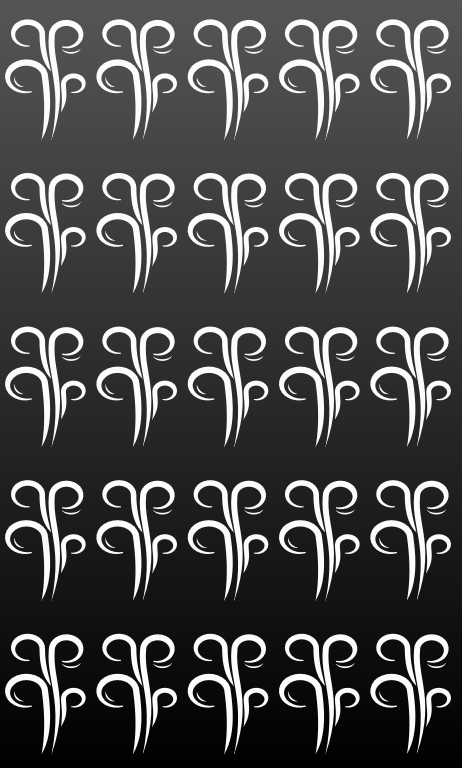
This pattern is drawn by a WebGL 2 fragment shader. Its source:

```glsl
#version 300 es
precision highp float;

#define ROWS 5.0
#define COLUMNS 5.0
#define COLUMN_PITCH 59.45
#define ARC_STEPS 22
#define STEM_STEPS 14
#define INK vec3(0.99)
#define SKY_TOP vec3(0.335)
#define SKY_BOTTOM vec3(0.0)

uniform vec2 u_resolution;
out vec4 fragColor;

const float PI = 3.14159265;

// Distance to a segment whose half width runs from wa to wb
float taperedSegment(vec2 p, vec2 a, vec2 b, float wa, float wb) {
    vec2 ab = b - a;
    float h = clamp(dot(p - a, ab) / max(dot(ab, ab), 1e-5), 0.0, 1.0);
    return length(p - a - ab * h) - mix(wa, wb, h);
}

vec2 ellipsePoint(vec2 centre, vec2 radii, float angle) {
    return centre + radii * vec2(cos(angle), sin(angle));
}

vec2 cubicBezier(vec2 a, vec2 b, vec2 c, vec2 d, float t) {
    float s = 1.0 - t;
    return s * s * s * a + 3.0 * s * s * t * b + 3.0 * s * t * t * c + t * t * t * d;
}

// Thin arc, pointed at both ends
float crescent(vec2 p, vec2 centre, vec2 radii, float from, float to, float halfWidth) {
    float d = 1e3, wa = 0.0;
    vec2 a = ellipsePoint(centre, radii, from);
    for (int i = 1; i <= ARC_STEPS; i++) {
        float t = float(i) / float(ARC_STEPS);
        vec2 b = ellipsePoint(centre, radii, mix(from, to, t));
        float wb = halfWidth * 4.0 * t * (1.0 - t);
        d = min(d, taperedSegment(p, a, b, wa, wb));
        a = b;
        wa = wb;
    }
    return d;
}

// Curl that swells from its tip, then runs down a stem to a point;
// side is 1 for a curl opening to the right, -1 to the left
float frond(vec2 p, float side, vec2 centre, vec2 radii, float tipAngle,
            vec2 bend1, vec2 bend2, vec2 foot, float halfWidth) {
    vec2 sided = radii * vec2(side, 1.0);
    vec2 a = ellipsePoint(centre, sided, tipAngle);
    float d = 1e3, wa = 0.2 * halfWidth;
    for (int i = 1; i <= ARC_STEPS; i++) {
        float t = float(i) / float(ARC_STEPS);
        vec2 b = ellipsePoint(centre, sided, mix(tipAngle, PI, t));
        float wb = halfWidth * min(1.0, 0.2 + 1.6 * t);
        d = min(d, taperedSegment(p, a, b, wa, wb));
        a = b;
        wa = wb;
    }
    vec2 neck = a;
    for (int i = 1; i <= STEM_STEPS; i++) {
        float t = float(i) / float(STEM_STEPS);
        vec2 b = cubicBezier(neck, bend1, bend2, foot, t);
        float wb = halfWidth * (1.0 - t * t * t * t);
        d = min(d, taperedSegment(p, a, b, wa, wb));
        a = b;
        wa = wb;
    }
    return d;
}

// One plant, in hundredths of the row height around the tile centre
float plant(vec2 p) {
    float upperLeft = frond(p, -1.0, vec2(-11.7, 27.8), vec2(9.5, 7.8), -1.66,
        vec2(-2.2, 18.2), vec2(-0.4, 10.4), vec2(3.5, 3.5), 1.8);
    float upperRight = frond(p, 1.0, vec2(13.5, 27.1), vec2(9.5, 8.0), -1.83,
        vec2(2.2, 7.4), vec2(13.5, -5.6), vec2(3.9, -40.8), 1.95);
    float lowerLeft = frond(p, -1.0, vec2(-12.6, -0.4), vec2(12.2, 9.7), -1.83,
        vec2(0.9, -10.0), vec2(2.6, -27.3), vec2(-2.6, -40.8), 2.05);
    float lowerRight = frond(p, 1.0, vec2(18.2, -4.8), vec2(6.6, 5.4), -1.75,
        vec2(11.6, -10.0), vec2(13.2, -14.3), vec2(10.0, -23.0), 1.6);
    float outerAccent = crescent(p, vec2(16.5, 19.5), vec2(6.5, 3.9), -2.7, -0.35, 0.55);
    float innerAccent = crescent(p, vec2(-14.3, -0.4), vec2(6.1), PI, 1.5 * PI, 0.55);
    float fronds = min(min(upperLeft, upperRight), min(lowerLeft, lowerRight));
    return min(fronds, min(outerAccent, innerAccent));
}

void main() {
    float unitsPerPixel = 100.0 * ROWS / u_resolution.y;
    vec2 p = gl_FragCoord.xy * unitsPerPixel;

    // Tile grid
    vec2 pitch = vec2(COLUMN_PITCH, 100.0);
    vec2 cell = clamp(floor(p / pitch), vec2(0.0), vec2(COLUMNS, ROWS) - 1.0);
    vec2 local = p - (cell + 0.5) * pitch;

    // Vertical gradient with plants on top
    vec3 colour = mix(SKY_BOTTOM, SKY_TOP, gl_FragCoord.y / u_resolution.y);
    float coverage = clamp(0.5 - plant(local) / unitsPerPixel, 0.0, 1.0);
    fragColor = vec4(mix(colour, INK, coverage), 1.0);
}
```
